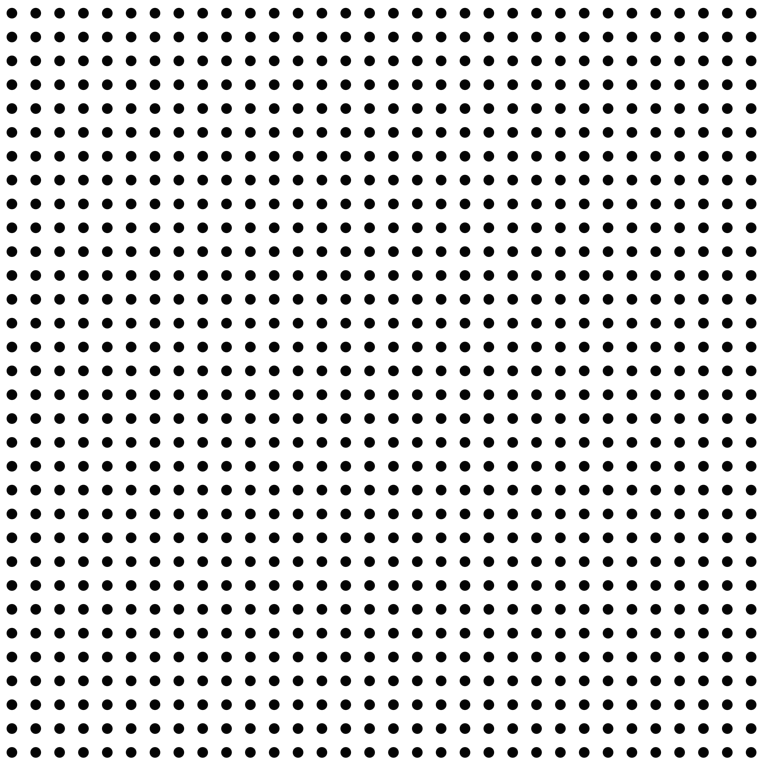
A Shadertoy shader for this pattern:

```glsl
// Draws a regular square grid of small black dots on white.

const vec2  DOT_COUNT  = vec2(32.0);           // dots across and down
const float SPACING    = 0.03105;              // distance between dot centres
const vec2  FIRST_DOT  = vec2(0.0155, 0.0203); // centre of the lower left dot
const float DOT_RADIUS = 0.0069;
const vec3  PAPER      = vec3(1.0);
const vec3  INK        = vec3(0.015);

// Signed distance to the nearest dot of the finite grid
float dotGridDistance(vec2 p) {
    vec2 cell = clamp(round((p - FIRST_DOT) / SPACING), vec2(0.0), DOT_COUNT - 1.0);
    vec2 centre = FIRST_DOT + cell * SPACING;
    return length(p - centre) - DOT_RADIUS;
}

void mainImage(out vec4 fragColor, in vec2 fragCoord) {
    vec2 uv = fragCoord / iResolution.y;
    float pixel = 1.0 / iResolution.y;

    // Edge smoothed over slightly more than one pixel
    float coverage = 1.0 - smoothstep(-0.75 * pixel, 0.75 * pixel, dotGridDistance(uv));

    fragColor = vec4(mix(PAPER, INK, coverage), 1.0);
}
```
